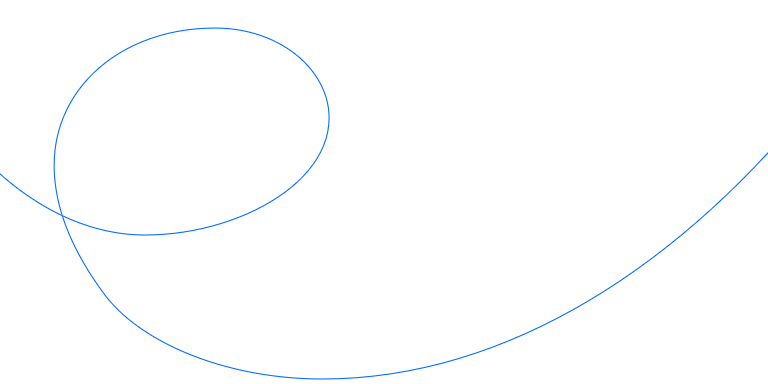
A WebGL 1 fragment shader for this background:

```glsl
precision highp float;

uniform vec2 u_resolution;

float segmentDistance(vec2 p, vec2 a, vec2 b) {
  vec2 ab = b - a;
  float t = clamp(dot(p - a, ab) / dot(ab, ab), 0.0, 1.0);
  return length(p - a - ab * t);
}

vec2 cubicPoint(vec2 a, vec2 b, vec2 c, vec2 d, float t) {
  float s = 1.0 - t;
  return s * s * s * a + 3.0 * s * s * t * b + 3.0 * s * t * t * c + t * t * t * d;
}

// Distance to a cubic curve, flattened into short chords
float curveDistance(vec2 p, vec2 a, vec2 b, vec2 c, vec2 d) {
  float nearest = 10.0;
  vec2 previous = a;
  for (int i = 1; i <= 28; i++) {
    vec2 next = cubicPoint(a, b, c, d, float(i) / 28.0);
    nearest = min(nearest, segmentDistance(p, previous, next));
    previous = next;
  }
  return nearest;
}

// One continuous ribbon: entry, loop, then the long sweep to the right
float ribbonDistance(vec2 p) {
  vec2 dip = vec2(0.378, 0.388);
  vec2 loopRight = vec2(0.857, 0.693);
  vec2 loopTop = vec2(0.560, 0.927);
  vec2 loopLeft = vec2(0.141, 0.570);
  vec2 bend = vec2(0.273, 0.232);
  vec2 sweepLow = vec2(0.839, 0.013);

  float d = curveDistance(p, vec2(0.0, 0.547), vec2(0.112, 0.448), vec2(0.242, 0.388), dip);
  d = min(d, curveDistance(p, dip, vec2(0.612, 0.388), vec2(0.857, 0.518), loopRight));
  d = min(d, curveDistance(p, loopRight, vec2(0.857, 0.818), vec2(0.729, 0.927), loopTop));
  d = min(d, curveDistance(p, loopTop, vec2(0.318, 0.927), vec2(0.141, 0.773), loopLeft));
  d = min(d, curveDistance(p, loopLeft, vec2(0.141, 0.448), vec2(0.198, 0.333), bend));
  d = min(d, curveDistance(p, bend, vec2(0.370, 0.104), vec2(0.594, 0.013), sweepLow));
  return min(d, curveDistance(p, sweepLow, vec2(1.263, 0.013), vec2(1.667, 0.242), vec2(2.0, 0.602)));
}

void main() {
  // The canvas spans 2 by 1 units
  vec2 p = gl_FragCoord.xy / u_resolution * vec2(2.0, 1.0);
  float pixel = 1.0 / u_resolution.y;
  float halfWidth = 0.0014;
  float d = ribbonDistance(p);

  // Share of the pixel covered by the stroke, also when thinner than a pixel
  float coverage = clamp(0.5 + (halfWidth - d) / pixel, 0.0, 1.0)
                 - clamp(0.5 - (halfWidth + d) / pixel, 0.0, 1.0);

  vec3 strokeBlue = vec3(0.0, 0.42, 1.0);
  gl_FragColor = vec4(mix(vec3(1.0), strokeBlue, coverage), 1.0);
}
```
